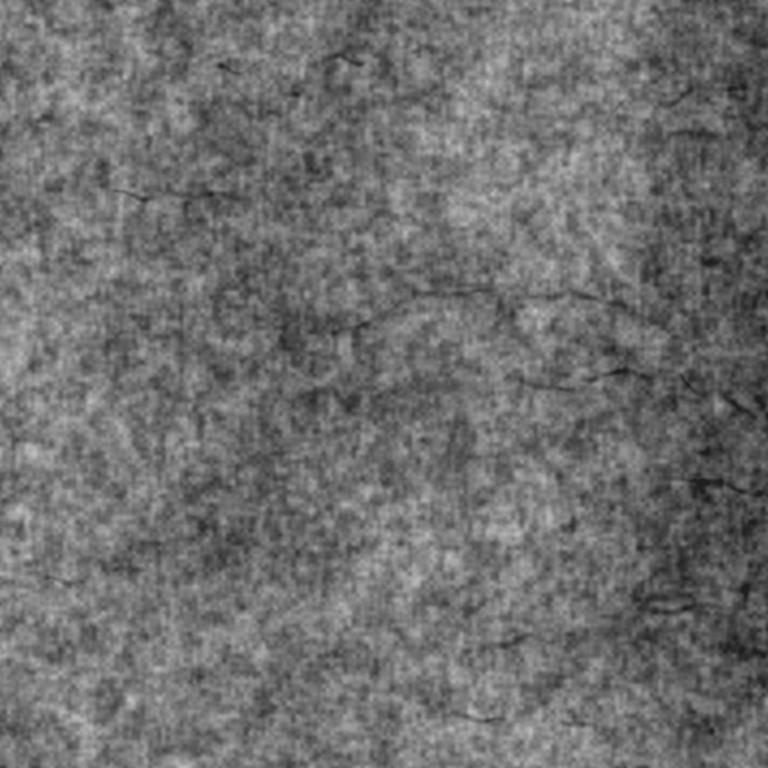
This texture is drawn by a WebGL 2 fragment shader. Its source:

```glsl
#version 300 es
precision highp float;
// Worn grey cement: broad uneven tone, soft mottling and fine woven grain,
// all from layered value noise, with broken thin cracks and small dark pits
// scattered by hashed loops.

uniform vec2 u_resolution;
out vec4 fragColor;

const float BASE_GREY = 0.422;
const int CRACK_COUNT = 9;
const int PIT_COUNT = 18;

// Integer hash of a lattice cell, giving 0..1
float hash(vec2 cell, float seed) {
    uvec3 v = uvec3(ivec3(cell, seed)) * uvec3(1597u, 7919u, 3571u);
    uint h = (v.x ^ (v.y << 8)) + v.z * 2699u;
    h = (h ^ (h >> 15)) * 73244475u;
    h = (h ^ (h >> 16)) * 73244475u;
    h ^= h >> 16;
    return float(h & 65535u) / 65535.0;
}

// Smooth value noise centred on zero, -0.5..0.5
float noise(vec2 p, float seed) {
    vec2 cell = floor(p);
    vec2 f = fract(p);
    f = f * f * (3.0 - 2.0 * f);
    float low = mix(hash(cell, seed), hash(cell + vec2(1, 0), seed), f.x);
    float high = mix(hash(cell + vec2(0, 1), seed), hash(cell + vec2(1, 1), seed), f.x);
    return mix(low, high, f.y) - 0.5;
}

vec2 rotate(vec2 p, float angle) {
    float c = cos(angle), s = sin(angle);
    return vec2(c * p.x - s * p.y, s * p.x + c * p.y);
}

// Broad bands of light and shade across the wall
float broadTone(vec2 p) {
    float x = p.x + 0.12 * noise(p * vec2(2.0, 4.0), 1.0);
    float leftGlow = 0.055 * (1.0 - smoothstep(0.0, 0.38, x));
    float ridge = (x - 0.67) / 0.13;
    float ridgeGlow = 0.055 * exp(-ridge * ridge);
    float rightShade = 0.075 * smoothstep(0.74, 0.88, x);
    return leftGlow + ridgeGlow - rightShade + 0.09 * noise(p * 3.7, 2.0);
}

// Cloudy patches of middle size
float mottling(vec2 p) {
    return 0.07 * noise(rotate(p, 0.5) * 9.0, 3.0)
         + 0.09 * noise(rotate(p, 1.1) * 19.0, 4.0)
         + 0.12 * noise(rotate(p, 0.3) * 37.0, 5.0);
}

// Fine grain with faint upright and level threads
float grain(vec2 p) {
    float speckle = 0.14 * noise(rotate(p, 0.7) * 66.0, 6.0)
                  + 0.18 * noise(rotate(p, 0.2) * 108.0, 7.0)
                  + 0.13 * noise(p * 178.0, 8.0);
    float threads = 0.10 * noise(p * vec2(165.0, 42.0), 9.0)
                  + 0.08 * noise(p * vec2(42.0, 150.0), 10.0);
    return speckle + threads;
}

// One wandering, broken crack that runs roughly level
float crack(vec2 p, float id) {
    float startX = hash(vec2(id, 0), 11.0) * 0.9 - 0.1;
    float span = mix(0.15, 0.5, hash(vec2(id, 1), 11.0));
    float slope = 0.3 * (hash(vec2(id, 2), 11.0) - 0.5);
    float level = (id + hash(vec2(id, 3), 11.0)) / float(CRACK_COUNT);
    float along = p.x - startX;
    float path = level + slope * along
               + 0.05 * noise(vec2(p.x * 7.0, id), 12.0)
               + 0.018 * noise(vec2(p.x * 32.0, id), 13.0);
    float width = 0.0035 + 0.003 * noise(vec2(p.x * 45.0, id), 14.0);
    float line = 1.0 - smoothstep(0.0, width * 2.0, abs(p.y - path));
    float ends = smoothstep(0.0, 0.05, along) * (1.0 - smoothstep(span - 0.05, span, along));
    float broken = smoothstep(-0.2, 0.25, noise(vec2(p.x * 24.0, id), 15.0));
    return line * ends * broken;
}

// One soft ragged pit, wider than tall
float pit(vec2 p, float id) {
    vec2 centre = vec2(hash(vec2(id, 0), 16.0), hash(vec2(id, 1), 16.0));
    float size = mix(0.006, 0.013, hash(vec2(id, 2), 16.0));
    float stretch = mix(1.0, 2.2, hash(vec2(id, 3), 16.0));
    vec2 q = (p - centre) / (size * vec2(stretch, 1.0));
    float ragged = length(q) + 0.8 * noise(p * 90.0, 17.0);
    return (1.0 - smoothstep(0.2, 1.2, ragged)) * mix(0.4, 1.0, hash(vec2(id, 4), 16.0));
}

void main() {
    vec2 p = gl_FragCoord.xy / u_resolution.y;
    float grey = BASE_GREY + broadTone(p) + mottling(p) + grain(p);

    // Cracks and pits darken the surface
    float cracks = 0.0;
    for (int i = 0; i < CRACK_COUNT; i++) cracks = max(cracks, crack(p, float(i)));
    float pits = 0.0;
    for (int i = 0; i < PIT_COUNT; i++) pits = max(pits, pit(p, float(i)));
    grey -= 0.15 * max(cracks, pits);

    fragColor = vec4(vec3(clamp(grey, 0.12, 0.8)), 1.0);
}
```
